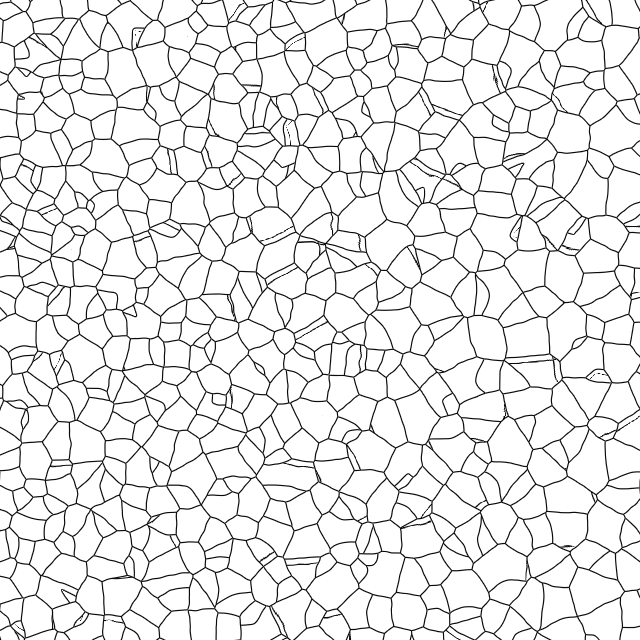
Write a WebGL 2 fragment shader that draws this pattern.

```glsl
#version 300 es
precision highp float;
// Irregular grain boundaries: thin dark lines between white cells of mixed size.
// Weighted Voronoi cells (distance minus a grain radius) on a bent grid that
// coarsens to the right; noise roughens the edges, some edges are doubled.

uniform vec2 u_resolution;
out vec4 fragColor;

const vec3 PAPER = vec3(1.0);
const vec3 INK = vec3(0.04);
const float GRID = 25.4;            // grid cells per canvas height at the left
const float COARSENING = 0.13;      // growth of the grains to the right
const float LINE_WIDTH = 0.00185;
const float MAX_RADIUS = 0.34;      // head start of large grains, in grid cells
const float SMALL_SHARE = 0.24;     // grid cells holding an extra small grain
const float SLIVER_SHARE = 0.014;   // doubled edges
const float SLIVER_WIDTH = 0.0095;
const vec2 BEND = vec2(0.007, 24.0);     // amplitude, frequency
const vec2 ROUGH = vec2(0.0022, 88.0);
const int REACH = 2;

float hash(vec2 p) {
  return fract(sin(dot(p, vec2(127.1, 311.7))) * 43758.5453);
}

vec2 hash2(vec2 p) {
  return vec2(hash(p), hash(p + vec2(37.2, 91.7)));
}

vec2 noise2(vec2 p) {
  vec2 i = floor(p), f = fract(p);
  f = f * f * (3.0 - 2.0 * f);
  vec2 low = mix(hash2(i), hash2(i + vec2(1.0, 0.0)), f.x);
  vec2 high = mix(hash2(i + vec2(0.0, 1.0)), hash2(i + 1.0), f.x);
  return mix(low, high, f.y) - 0.5;
}

// Canvas position to grain space: rough displacement, then a conformal bend.
vec2 grainSpace(vec2 p) {
  p += BEND.x * noise2(p * BEND.y) + ROUGH.x * noise2(p * ROUGH.y + 17.0);
  vec2 z = p - vec2(0.0, 0.5);
  vec2 square = vec2(z.x * z.x - z.y * z.y, 2.0 * z.x * z.y);
  return GRID * (z - COARSENING * square);
}

// Grain centre (xy) and radius (z); kind 0 is the main grain, 1 the small one.
vec3 grain(vec2 cell, int kind) {
  vec2 seed = cell + float(kind) * vec2(53.3, 19.1);
  float pick = hash(seed + 7.7);
  float radius = kind == 0 ? MAX_RADIUS * pick : (pick < SMALL_SHARE ? 0.05 : -9.0);
  return vec3(cell + hash2(seed), radius);
}

// Distance to the nearest boundary in canvas units.
float boundaryDistance(vec2 q, mat2 jacobian) {
  vec2 base = floor(q);
  vec3 owner = vec3(0.0);
  float ownerDist = 1e5;
  for (int y = -REACH; y <= REACH; y++)
  for (int x = -REACH; x <= REACH; x++)
  for (int kind = 0; kind < 2; kind++) {
    vec3 g = grain(base + vec2(x, y), kind);
    float d = length(q - g.xy) - g.z;
    if (d < ownerDist) { ownerDist = d; owner = g; }
  }

  vec2 ownerDir = (q - owner.xy) / max(length(q - owner.xy), 1e-4);
  float nearest = 1e5;
  for (int y = -REACH; y <= REACH; y++)
  for (int x = -REACH; x <= REACH; x++)
  for (int kind = 0; kind < 2; kind++) {
    vec3 g = grain(base + vec2(x, y), kind);
    if (g.z < -1.0 || distance(g.xy, owner.xy) < 1e-4) continue;
    float len = length(q - g.xy);
    vec2 slope = ((q - g.xy) / max(len, 1e-4) - ownerDir) * jacobian;
    float edge = (len - g.z - ownerDist) / max(length(slope), 1e-3);
    nearest = min(nearest, edge);
    // A second line beside a few of the edges leaves a thin sliver.
    if (hash(owner.xy * 1.7 + g.xy * 2.3) < SLIVER_SHARE)
      nearest = min(nearest, abs(edge - SLIVER_WIDTH));
  }
  return nearest;
}

void main() {
  vec2 p = gl_FragCoord.xy / u_resolution.y;
  float pixel = 1.0 / u_resolution.y;
  vec2 q = grainSpace(p);
  mat2 jacobian = mat2(dFdx(q), dFdy(q)) / pixel;
  float d = boundaryDistance(q, jacobian);
  float line = clamp((0.5 * LINE_WIDTH - d) / pixel + 0.5, 0.0, 1.0);
  fragColor = vec4(mix(PAPER, INK, line), 1.0);
}
```
